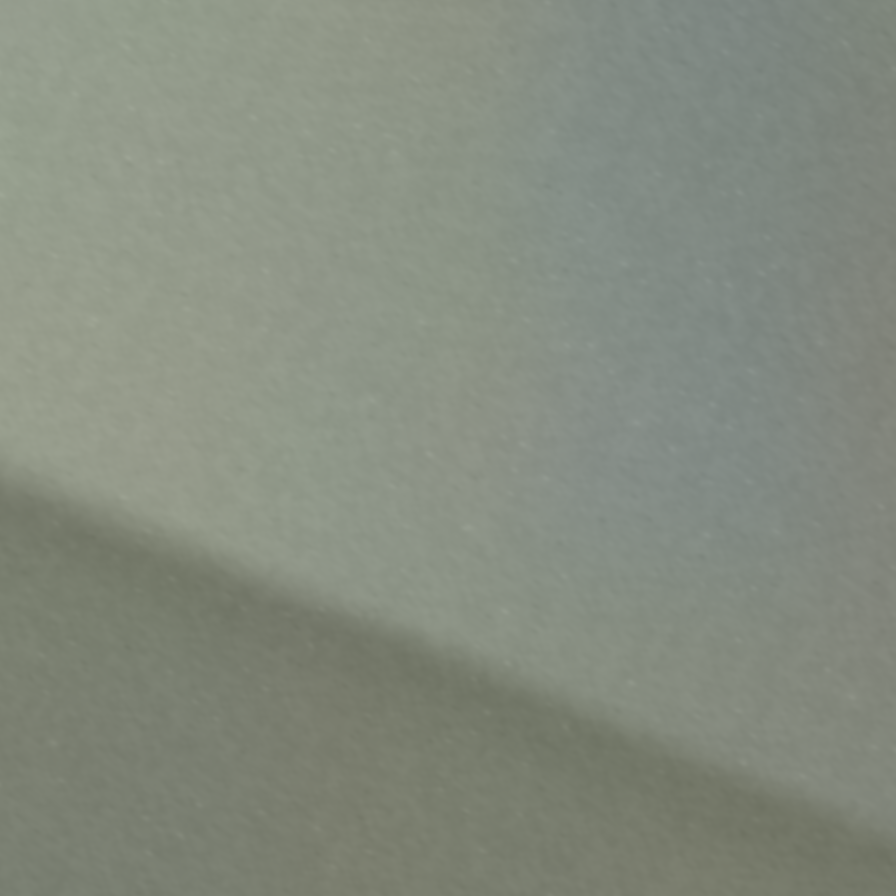
This texture is drawn by a Shadertoy shader. Its source:

```glsl
const vec3 LIT_LEFT = vec3(0.592, 0.622, 0.556);
const vec3 LIT_RIGHT = vec3(0.515, 0.537, 0.497);
const vec3 SHADE = vec3(0.476, 0.494, 0.436);
const vec3 COOL_TINT = vec3(-0.012, -0.002, 0.020);
const vec3 WARM_TINT = vec3(0.010, -0.001, -0.008);

float hash(vec2 p) {
    return fract(sin(dot(p, vec2(127.1, 311.7))) * 43758.5453);
}

float valueNoise(vec2 p) {
    vec2 cell = floor(p);
    vec2 f = fract(p);
    f = f * f * (3.0 - 2.0 * f);
    float low = mix(hash(cell), hash(cell + vec2(1.0, 0.0)), f.x);
    float high = mix(hash(cell + vec2(0.0, 1.0)), hash(cell + vec2(1.0, 1.0)), f.x);
    return mix(low, high, f.y);
}

vec2 rotate(vec2 p, float angle) {
    float c = cos(angle);
    float s = sin(angle);
    return vec2(c * p.x + s * p.y, c * p.y - s * p.x);
}

// Fine surface relief, stretched along the given angle
float grain(vec2 uv, float angle) {
    vec2 p = rotate(uv, angle);
    float sum = 0.5 * valueNoise(p * vec2(85.0, 130.0));
    sum += 0.3 * valueNoise(p * vec2(150.0, 210.0) + 17.0);
    sum += 0.2 * valueNoise(p * vec2(36.0, 50.0) + 41.0);
    return sum - 0.5;
}

// Sparse soft specks, light or dark, one per chosen cell
float flecks(vec2 uv, float cells, float share, float angle) {
    vec2 p = uv * cells;
    float sum = 0.0;
    for (int y = -1; y <= 1; y++) {
        for (int x = -1; x <= 1; x++) {
            vec2 cell = floor(p) + vec2(x, y);
            float chosen = step(hash(cell + 3.7), share);
            vec2 center = cell + vec2(hash(cell + 11.3), hash(cell + 23.9));
            vec2 d = rotate(p - center, angle) * vec2(4.5, 8.0);
            float tone = mix(-0.7, 1.0, step(0.4, hash(cell + 31.1)));
            sum += chosen * tone * exp(-dot(d, d));
        }
    }
    return sum;
}

// Light falling off to the right, darkest in the upper right corner
vec3 litWall(vec2 uv) {
    vec3 color = mix(LIT_LEFT, LIT_RIGHT, smoothstep(-0.15, 1.15, uv.x));
    color -= 0.022 * smoothstep(0.5, 1.3, uv.x * uv.y + 0.5 * uv.x);
    return color - 0.012 * (1.0 - smoothstep(0.1, 0.55, uv.y));
}

// Shaded wall, deepest just under the fold
vec3 shadedWall(vec2 uv, float depth) {
    float crease = exp(-pow((depth - 0.035) / 0.055, 2.0));
    return SHADE - 0.026 * crease + 0.012 * (0.5 - uv.x);
}

// Broad faint drifts of hue
vec3 tint(vec2 uv) {
    float coolBand = smoothstep(0.50, 0.68, uv.x) * (1.0 - smoothstep(0.80, 1.05, uv.x));
    float cool = coolBand * smoothstep(0.25, 0.5, uv.y);
    float drift = valueNoise(uv * 5.0 + 8.0) - 0.5;
    float green = valueNoise(uv * 6.0 + 29.0) - 0.5;
    return COOL_TINT * cool + WARM_TINT * drift + vec3(-0.006, 0.007, -0.002) * green;
}

void mainImage(out vec4 fragColor, in vec2 fragCoord) {
    vec2 uv = fragCoord / iResolution.xy;

    // Signed depth below the slanted fold
    float wobble = 0.008 * (valueNoise(vec2(uv.x * 4.0, 2.0)) - 0.5);
    float depth = (0.479 - 0.415 * uv.x - uv.y + wobble) * 0.924;
    float softness = mix(0.036, 0.026, smoothstep(0.0, 0.5, uv.x));
    float shadow = smoothstep(-softness, softness, depth);

    vec3 color = mix(litWall(uv), shadedWall(uv, depth), shadow);
    color += tint(uv);

    // Surface texture
    color += 0.042 * grain(uv, -0.6);
    color += 0.026 * flecks(uv, 42.0, 0.16, -0.5);

    fragColor = vec4(color, 1.0);
}
```
